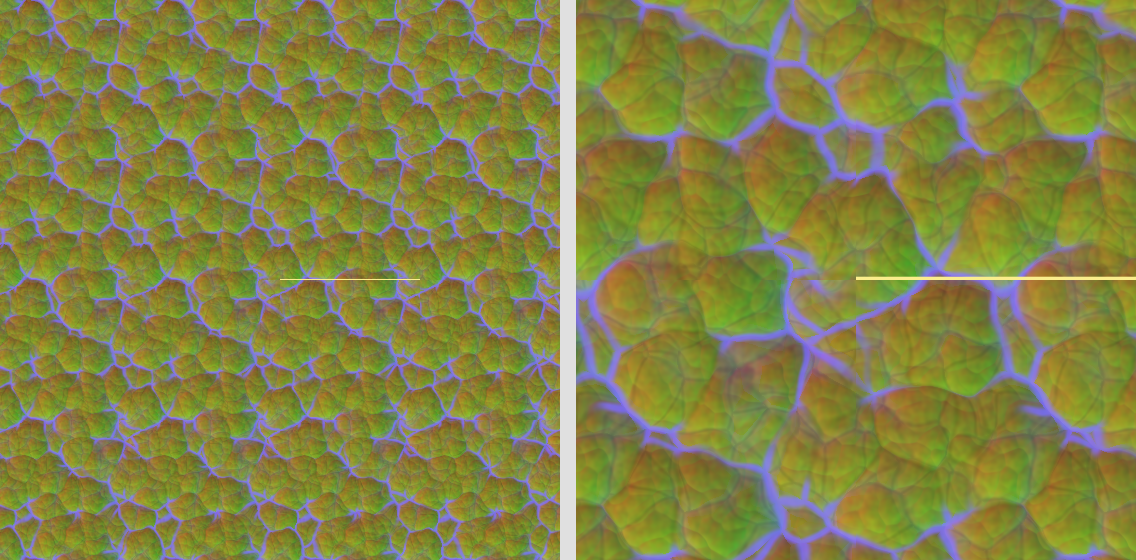
Left: the whole. Right: its middle third, enlarged.
This texture map is drawn by a Shadertoy shader. Its source:

```glsl
// Four by four flipbook sheet of a cellular normal map with thin blue ridges.

const float GRID = 4.0;          // frames across and down
const float FRAME_STEP = 0.035;  // slice depth between frames
const float CELLS = 5.0;         // large cells across one frame

vec3 hash33(vec3 p) {
    p = fract(p * vec3(0.1031, 0.1030, 0.0973));
    p += dot(p, p.yxz + 33.33);
    return fract((p.xxy + p.yxx) * p.zyx);
}

// Gradient at a lattice corner, wrapped so the frame tiles
float cornerSlope(vec2 corner, vec2 offset, float period, float seed) {
    vec2 gradient = hash33(vec3(mod(corner, period), seed)).xy * 2.0 - 1.0;
    return dot(gradient, offset);
}

float gradientNoise(vec2 p, float period, float seed) {
    vec2 i = floor(p), f = fract(p);
    vec2 u = f * f * f * (f * (f * 6.0 - 15.0) + 10.0);
    vec2 e = vec2(1.0, 0.0);
    float low = mix(cornerSlope(i, f, period, seed),
                    cornerSlope(i + e, f - e, period, seed), u.x);
    float high = mix(cornerSlope(i + e.yx, f - e.yx, period, seed),
                     cornerSlope(i + 1.0, f - 1.0, period, seed), u.x);
    return mix(low, high, u.y);
}

vec2 noisePair(vec2 uv, float period, float seed) {
    return vec2(gradientNoise(uv * period, period, seed),
                gradientNoise(uv * period, period, seed + 8.0));
}

// Slice of 3D cells: xy = offset to nearest point, z = distance, w = in-plane wall distance
vec4 cellular(vec3 p, float period, float sharpness) {
    vec3 base = floor(p);
    vec2 slope = vec2(0.0);
    float total = 0.0;
    vec3 nearest = vec3(9.0), second = vec3(9.0);   // direction xy, distance
    for (int z = -1; z <= 1; z++)
    for (int y = -1; y <= 1; y++)
    for (int x = -1; x <= 1; x++) {
        vec3 cell = base + vec3(x, y, z);
        vec3 wrapped = vec3(mod(cell.xy, period), cell.z);
        vec3 offset = cell + hash33(wrapped + 7.0) - p;
        float d = max(length(offset), 0.001);
        vec3 candidate = vec3(offset.xy / d, d);
        float weight = exp(-sharpness * d);
        slope += offset.xy * weight;
        total += weight;
        if (d < nearest.z) {
            second = nearest;
            nearest = candidate;
        } else if (d < second.z) {
            second = candidate;
        }
    }
    float steepness = max(length(nearest.xy - second.xy), 0.3);
    return vec4(slope / total, nearest.z, (second.z - nearest.z) / steepness);
}

vec3 cellFrame(vec2 uv, float frame) {
    float depth = frame * FRAME_STEP;

    // Bend the straight cell walls
    vec2 p = uv + noisePair(uv, 8.0, 3.0) * 0.05 + noisePair(uv, 19.0, 5.0) * 0.008;

    // Domes, with folds and facets that break across the dome edges
    vec4 dome = cellular(vec3(p * CELLS, depth + 2.3), CELLS, 55.0);
    vec2 shift = dome.xy * 0.5;
    vec4 fold = cellular(vec3(p * CELLS * 2.0 + shift, depth + 21.6), CELLS * 2.0, 40.0);
    vec4 facet = cellular(vec3(p * CELLS * 4.0 - shift, depth + 43.1), CELLS * 4.0, 26.0);
    vec2 slope = dome.xy * 0.205 + fold.xy * 0.10 + facet.xy * 0.08;

    // Fine grain
    slope += noisePair(uv, 36.0, 17.0) * 0.06;
    slope += noisePair(uv, 64.0, 41.0) * 0.06;

    // Ridges are brightest where the walls stand far from every cell centre
    float height = dome.z + 0.12 * (fold.z - 0.5);
    float line = smoothstep(0.085, 0.015, dome.w) * smoothstep(0.56, 0.76, height);
    float haze = smoothstep(0.35, 0.0, dome.w) * smoothstep(0.45, 0.90, height);
    haze *= 0.4 + fold.z;
    float web = smoothstep(0.30, 0.0, fold.w) * smoothstep(0.45, 0.85, fold.z);
    float crease = smoothstep(0.06, 0.0, min(dome.w, fold.w)) * (1.0 - line);

    vec3 color = vec3(vec2(0.515, 0.525) + slope * (1.0 - 0.4 * haze),
                      0.135 + 0.25 * haze + 0.15 * web + 0.10 * facet.z * fold.z);
    color *= 1.0 - 0.08 * crease;
    return mix(color, vec3(0.51 + slope.x * 0.3, 0.46 + slope.y * 0.3, 0.95), line * 0.85);
}

// Soft-edged box coverage
float box(vec2 p, vec2 low, vec2 high, float blur) {
    vec2 d = max(low - p, p - high);
    return smoothstep(0.5 * blur, -0.5 * blur, max(d.x, d.y));
}

void mainImage(out vec4 fragColor, in vec2 fragCoord) {
    vec2 uv = fragCoord / iResolution.xy;
    float pixel = 1.0 / iResolution.y;

    // Frames run left to right, then top to bottom
    vec2 tile = floor(uv * GRID);
    float frame = tile.x + (GRID - 1.0 - tile.y) * GRID;
    vec3 color = cellFrame(fract(uv * GRID), frame);

    // Pale yellow strip along the bottom of one frame
    float strip = box(uv, vec2(0.5, 0.5), vec2(0.75, 0.502), pixel);
    color = mix(color, vec3(0.98, 0.93, 0.55), strip);

    fragColor = vec4(clamp(color, 0.0, 1.0), 1.0);
}
```
